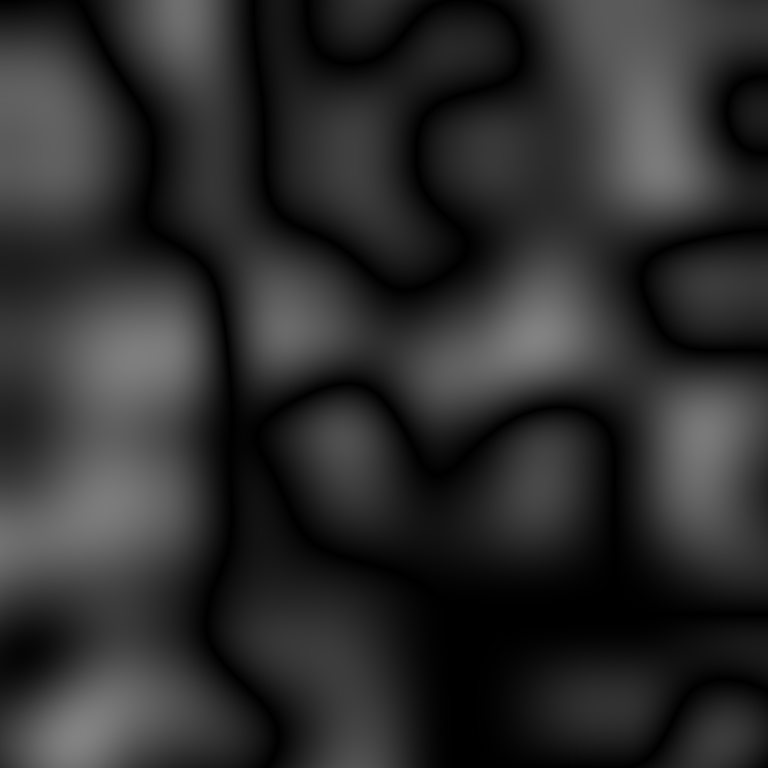
Give the GLSL for this texture, as a WebGL 2 fragment shader.

```glsl
#version 300 es
precision highp float;
// Soft grey billows split by dark creases: the absolute value of sliced 3D gradient noise.

uniform vec2 u_resolution;
out vec4 fragColor;

const float CELLS = 5.0;        // noise cells across the canvas
const float SLICE_DEPTH = 2.5;  // where the plane cuts the noise volume
const float BRIGHTNESS = 1.0;   // grey level per unit of noise
const vec3 SEED = vec3(17.0, 5.0, 3.0);

float hash(vec3 p) {
    return fract(sin(dot(p, vec3(127.1, 311.7, 74.7))) * 43758.5453);
}

// One of the twelve unit directions towards the edge midpoints of a cube.
vec3 edgeGradient(vec3 corner) {
    int pick = min(int(hash(corner + SEED) * 12.0), 11);
    int axis = pick % 3;
    int signs = pick / 3;
    vec2 s = vec2(signs & 1, signs >> 1) * 2.0 - 1.0;
    vec3 direction = axis == 0 ? vec3(0.0, s) : axis == 1 ? vec3(s.x, 0.0, s.y) : vec3(s, 0.0);
    return direction * inversesqrt(2.0);
}

// Blends the slopes from the eight corners of the cell with a quintic fade.
float gradientNoise(vec3 p) {
    vec3 cell = floor(p);
    vec3 local = p - cell;
    vec3 fade = local * local * local * (local * (local * 6.0 - 15.0) + 10.0);
    float sum = 0.0;
    for (int i = 0; i < 8; i++) {
        vec3 corner = vec3(i & 1, (i >> 1) & 1, i >> 2);
        vec3 weight = mix(1.0 - fade, fade, corner);
        float slope = dot(edgeGradient(cell + corner), local - corner);
        sum += weight.x * weight.y * weight.z * slope;
    }
    return sum;
}

void main() {
    vec2 uv = gl_FragCoord.xy / min(u_resolution.x, u_resolution.y);
    float billow = abs(gradientNoise(vec3(uv * CELLS, SLICE_DEPTH)));
    fragColor = vec4(vec3(billow * BRIGHTNESS), 1.0);
}
```
